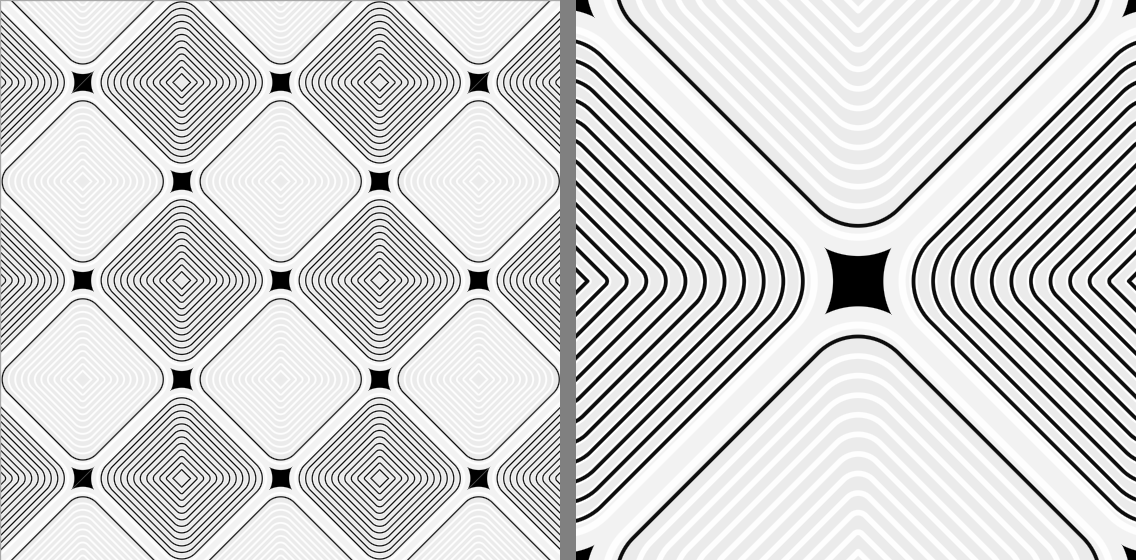
Left, the full canvas; right, a detail of the centre.
Reproduce this pattern procedurally as a three.js fragment shader.

```glsl
varying vec2 vUv;

// Layout, in canvas units
const vec2 CENTRE = vec2(0.5013, 0.4993);
const float TILE = 0.25;             // side of one diamond tile
const float PERIOD = 0.35355;        // horizontal and vertical repeat
const int RINGS = 12;
const float FIRST_RING = 0.0111;     // half side of the innermost ring
const float RING_STEP = 0.00914;
const float OUTER_RADIUS = 0.0339;   // corner radius of the last ring
const float BAND_HALF = 0.1175;
const float BAND_RADIUS = 0.0375;
const float STAR_RADIUS = 0.0417;
const float STAR_INSET = 0.0023;

// Line widths
const float INK_WIDTH = 0.00225;
const float HALO_WIDTH = 0.0050;
const float PALE_WIDTH = 0.0034;
const float BAND_WIDTH = 0.0042;
const float SEAM_WIDTH = 0.0012;
const float RIM_WIDTH = 0.0020;

// Colours
const vec3 INK = vec3(0.05);
const vec3 STAR_BLACK = vec3(0.0);
const vec3 WHITE = vec3(0.995);
const vec3 BAND_GREY = vec3(0.95);
const vec3 FILL_GREY = vec3(0.92);
const vec3 SEAM_GREY = vec3(0.35);
const vec3 RIM_GREY = vec3(0.66);

float roundedSquare(vec2 p, float halfSide, float radius) {
  vec2 d = abs(p) - halfSide + radius;
  return length(max(d, 0.0)) + min(max(d.x, d.y), 0.0) - radius;
}

float inside(float dist, float pixel) {
  return clamp(0.5 - dist / pixel, 0.0, 1.0);
}

float stroke(float dist, float width, float pixel) {
  return inside(abs(dist) - 0.5 * width, pixel);
}

void main() {
  float pixel = fwidth(vUv.x) * 1.15;

  // Diagonal checkerboard of tiles
  vec2 p = vUv - CENTRE;
  vec2 q = vec2(p.x + p.y, p.y - p.x) * 0.70710678;
  vec2 cell = floor(q / TILE);
  vec2 local = q - (cell + 0.5) * TILE;
  bool inked = mod(cell.x + cell.y, 2.0) > 0.5;

  // Band between diamonds
  vec3 color = BAND_GREY;
  float band = roundedSquare(local, BAND_HALF, BAND_RADIUS);
  color = mix(color, WHITE, stroke(band, BAND_WIDTH, pixel));

  // Nested rings, with corners that sharpen toward the middle
  float lastRing = float(RINGS - 1);
  float outerHalf = FIRST_RING + RING_STEP * lastRing;
  float body = roundedSquare(local, outerHalf, OUTER_RADIUS);
  color = mix(color, FILL_GREY, inside(body, pixel));
  for (int i = 0; i < RINGS; i++) {
    float k = float(i);
    float ring = roundedSquare(local, FIRST_RING + RING_STEP * k,
                               OUTER_RADIUS * k / lastRing);
    if (inked || i == RINGS - 1) {
      float halo = inked ? HALO_WIDTH : INK_WIDTH;
      color = mix(color, WHITE, stroke(ring, halo, pixel));
      color = mix(color, INK, stroke(ring, INK_WIDTH, pixel));
    } else {
      color = mix(color, WHITE, stroke(ring, PALE_WIDTH, pixel));
    }
  }

  // Concave stars where four tiles meet, with a seam in the corner ones
  float gap = roundedSquare(local, 0.5 * TILE, STAR_RADIUS);
  vec2 fromCorner = abs(abs(p) - PERIOD);
  float isCorner = step(max(fromCorner.x, fromCorner.y), 0.03);
  vec2 s = p - sign(p) * PERIOD;
  float seam = stroke((s.x - s.y) * 0.70710678, SEAM_WIDTH, pixel);
  vec3 starColor = mix(STAR_BLACK, SEAM_GREY, seam * isCorner);
  color = mix(color, starColor, inside(STAR_INSET - gap, pixel));

  // Thin rim on the left and top edges
  float rim = min(vUv.x, 1.0 - vUv.y) - RIM_WIDTH;
  color = mix(color, RIM_GREY, inside(rim, pixel));

  gl_FragColor = vec4(color, 1.0);
}
```
